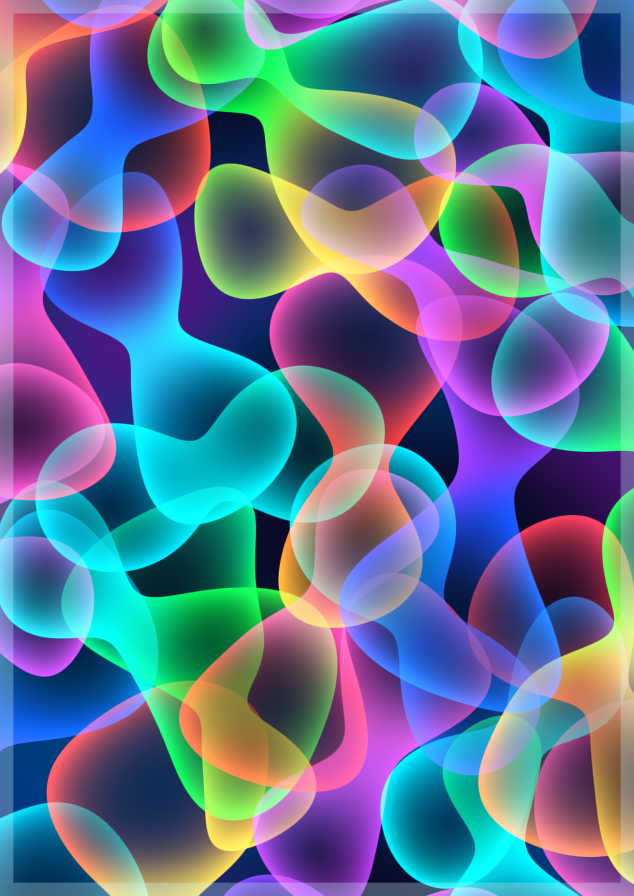
Write a Shadertoy shader that draws this background.

```glsl
const float TAU = 6.2831853;
const int COLUMNS = 5;
const int ROWS = 7;

vec2 hash2(vec2 p) {
    vec3 q = fract(p.xyx * vec3(0.1031, 0.1030, 0.0973));
    q += dot(q, q.yzx + 33.33);
    return fract((q.xx + q.yz) * q.zy);
}

float gradientDot(vec2 cell, vec2 offset) {
    float angle = TAU * hash2(cell + 71.0).x;
    return dot(vec2(cos(angle), sin(angle)), offset);
}

float gradientNoise(vec2 p) {
    vec2 i = floor(p), f = p - i;
    vec2 u = f * f * f * (f * (f * 6.0 - 15.0) + 10.0);
    vec2 e = vec2(1.0, 0.0);
    float low = mix(gradientDot(i, f), gradientDot(i + e, f - e), u.x);
    float high = mix(gradientDot(i + e.yx, f - e.yx), gradientDot(i + 1.0, f - 1.0), u.x);
    return mix(low, high, u.y);
}

// Cyclic neon ramp: cyan, blue, violet, magenta, pink, red, yellow, green, cyan
vec3 neon(float t) {
    vec3 ramp[9] = vec3[9](
        vec3(0.08, 0.88, 0.96), vec3(0.14, 0.36, 0.98), vec3(0.60, 0.26, 0.95),
        vec3(0.84, 0.32, 0.90), vec3(0.98, 0.34, 0.68), vec3(1.00, 0.28, 0.20),
        vec3(1.00, 0.88, 0.26), vec3(0.10, 0.95, 0.26), vec3(0.10, 0.90, 0.92));
    float s = fract(t) * 9.0;
    int i = min(int(s), 8);
    return mix(ramp[i], ramp[(i + 1) % 9], smoothstep(0.0, 1.0, s - float(i)));
}

float smoothMin(float a, float b, float k) {
    float h = max(k - abs(a - b), 0.0) / k;
    return min(a, b) - 0.25 * k * h * h;
}

// Two discs on the x axis joined by a concave neck
float dumbbell(vec2 p, float bigRadius, float smallRadius, float gap) {
    float reach = 0.5 * (bigRadius + smallRadius + gap);
    float big = length(p + vec2(reach, 0.0)) - bigRadius;
    float small = length(p - vec2(reach, 0.0)) - smallRadius;
    return smoothMin(big, small, 2.0 * gap + 0.025);
}

vec3 screenBlend(vec3 base, vec3 light) {
    return 1.0 - (1.0 - base) * (1.0 - light);
}

vec3 saturate(vec3 color, float amount) {
    float gray = dot(color, vec3(0.3, 0.5, 0.2));
    return clamp(mix(vec3(gray), color, amount), 0.0, 1.0);
}

// Glass blob: luminous rim, darker translucent core
vec3 addBlob(vec3 base, vec2 p, vec2 id, vec2 center, float hue) {
    vec2 turn = hash2(id + 3.7);
    vec2 size = hash2(id + 19.3);
    float angle = TAU * turn.x;
    float c = cos(angle), s = sin(angle);
    vec2 q = mat2(c, -s, s, c) * (p - center);
    q.y += (turn.y - 0.5) * 0.14 * sin(q.x * 11.0);
    q += 0.035 * vec2(gradientNoise(p * 3.5 + id * 5.3),
                      gradientNoise(p * 3.5 - id * 7.1));

    float d = dumbbell(q, mix(0.11, 0.175, size.x), mix(0.075, 0.12, size.y),
                       mix(0.07, 0.13, turn.y));
    float cover = smoothstep(0.75, -0.75, d / max(fwidth(d), 1e-5));
    float rim = exp(min(d, 0.0) / 0.046);
    float along = smoothstep(-0.2, 0.2, q.x + 0.5 * q.y);
    vec3 tint = neon(hue + 0.17 * (along - 0.5) * sign(size.y - 0.5));

    // Partly opaque rims keep overlapping hues vivid
    float strength = clamp(0.95 + 0.35 * gradientNoise(p * 4.0 + id * 3.1), 0.0, 1.0);
    float glow = strength * mix(0.03, 1.0, rim);
    vec3 glass = base * (1.0 - 0.34 * (1.0 - rim));
    vec3 lit = mix(screenBlend(glass, tint * glow), mix(glass, tint, glow), 0.32);
    return mix(base, lit, cover);
}

vec3 backdrop(vec2 p) {
    float cloud = gradientNoise(p * 2.6 + 4.0);
    vec3 navy = mix(vec3(0.04, 0.04, 0.13), vec3(0.02, 0.22, 0.42),
                    smoothstep(-0.4, 0.5, cloud));
    float violet = smoothstep(-0.1, 0.5, gradientNoise(p * 2.2 + 17.0));
    return mix(navy, vec3(0.32, 0.09, 0.44), violet);
}

void mainImage(out vec4 fragColor, in vec2 fragCoord) {
    vec2 p = fragCoord / iResolution.x;
    vec2 extent = vec2(1.0, iResolution.y / iResolution.x);
    vec2 spacing = extent / vec2(COLUMNS - 1, ROWS - 1);
    vec3 color = backdrop(p);

    // Jittered lattice of blobs with evenly spread hues
    for (int k = 0; k < COLUMNS * ROWS; k++) {
        vec2 id = vec2(k % COLUMNS, k / COLUMNS);
        vec2 jitter = hash2(id + 41.0) - 0.5;
        vec2 center = (id + 0.75 * jitter) * spacing;
        float hue = float(k) * 0.618034 + 0.04;
        color = addBlob(color, p, id, center, hue);
    }
    color = saturate(color * 1.06, 1.22);

    // Pale translucent frame
    vec2 inset = min(p, extent - p);
    float edge = min(inset.x, inset.y);
    float pixel = 1.0 / iResolution.x;
    float frame = 1.0 - smoothstep(0.021 - pixel, 0.021 + pixel, edge);
    color = mix(color, vec3(0.80, 0.97, 1.0), 0.3 * frame);
    fragColor = vec4(color, 1.0);
}
```
